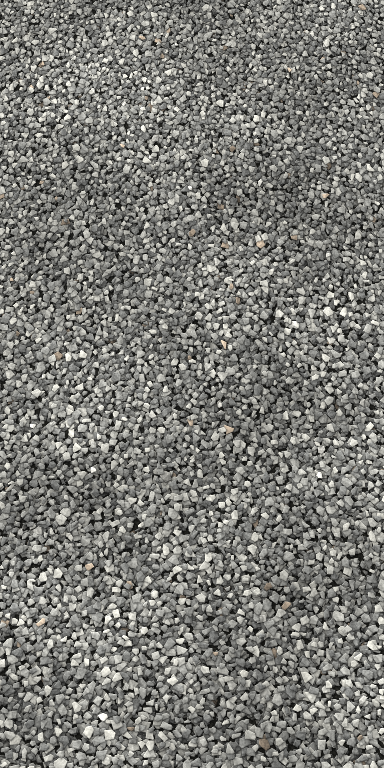
Reproduce this texture procedurally as a Shadertoy shader.

```glsl
const float HORIZON = 4.8;         // height where stones would vanish, in canvas widths
const float STONES_ACROSS = 47.0;  // grid cells per canvas width at mid height
const int LAYERS = 5;
const int SIDES = 5;
const float JITTER = 0.84;
const vec2 LONG_RADIUS = vec2(0.36, 0.68);   // range, in cells
const vec2 ROUNDNESS = vec2(0.40, 0.82);     // short radius / long radius
const vec2 TONE = vec2(0.47, 0.85);          // darkest and palest common stone
const float DEEP_SHADE = 0.70;               // brightness of the lowest layer
const float FACET_CONTRAST = 0.055;
const float BEVEL_CONTRAST = 0.15;
const float GRAIN_CONTRAST = 0.12;
const float PATCH_CONTRAST = 0.22;
const float SHADOW_STRENGTH = 0.60;
const float SHADOW_FALLOFF = 10.0;
const float RARE_SHARE = 0.014;
const vec2 LIGHT = vec2(-0.45, 0.89);
const vec3 GAP_COLOR = vec3(0.15, 0.15, 0.135);
const vec3 STONE_TINT = vec3(1.005, 1.005, 0.97);
const vec3 TAN_TINT = vec3(1.08, 0.98, 0.86);
const vec3 WHITE_TINT = vec3(1.26, 1.25, 1.20);
const float TAU = 6.2831853;

// Integer hash to three values in 0..1
vec3 hash3(vec2 cell, int salt) {
    uvec3 v = uvec3(ivec3(ivec2(cell), salt)) * 1664525u + 1013904223u;
    v.x += v.y * v.z; v.y += v.z * v.x; v.z += v.x * v.y;
    v ^= v >> 16u;
    v.x += v.y * v.z; v.y += v.z * v.x; v.z += v.x * v.y;
    return vec3(v >> 8u) / 16777216.0;
}

vec2 direction(float angle) { return vec2(cos(angle), sin(angle)); }

float cornerSlope(vec2 cell, vec2 corner, vec2 f) {
    return dot(direction(TAU * hash3(cell + corner, 900).x), f - corner);
}

float gradientNoise(vec2 p) {
    vec2 cell = floor(p), f = p - cell;
    vec2 w = f * f * f * (f * (f * 6.0 - 15.0) + 10.0);
    float low = mix(cornerSlope(cell, vec2(0, 0), f), cornerSlope(cell, vec2(1, 0), f), w.x);
    float high = mix(cornerSlope(cell, vec2(0, 1), f), cornerSlope(cell, vec2(1, 1), f), w.x);
    return mix(low, high, w.y);
}

// Irregular convex chip: xy is the normal of the nearest side, z the distance
vec3 chip(vec2 q, vec2 radii, vec2 cell, int salt) {
    vec3 nearest = vec3(0, 0, -10);
    for (int i = 0; i < SIDES; i++) {
        vec3 rnd = hash3(cell, salt + 10 + i);
        vec2 normal = direction(TAU * (float(i) + 0.75 * rnd.x) / float(SIDES));
        float d = dot(q, normal) - length(normal * radii) * mix(0.68, 1.05, rnd.y);
        if (d > nearest.z) nearest = vec3(normal, d);
    }
    // Blunt the long tips
    float tip = length(q) - 1.12 * radii.x;
    return tip > nearest.z ? vec3(normalize(q), tip) : nearest;
}

vec3 stoneColor(vec3 rnd, float tone) {
    vec3 tint = STONE_TINT + vec3(0.02, 0.005, -0.025) * (rnd.y - 0.5);
    if (rnd.x < RARE_SHARE) tint = rnd.z < 0.5 ? TAN_TINT : WHITE_TINT;
    return tint * tone;
}

// Paints one layer of scattered stones over the colour below
vec3 paintLayer(vec3 color, vec2 p, float pixel, int layer, float grain) {
    int salt = layer * 40;
    float height = float(layer) / float(LAYERS - 1);
    float turn = 0.6 + 1.1 * float(layer);
    mat2 spin = mat2(cos(turn), sin(turn), -sin(turn), cos(turn));
    vec2 lp = spin * p + 17.3 * float(layer);
    vec2 light = spin * LIGHT;
    for (int k = 0; k < 9; k++) {
        vec2 cell = floor(lp) + vec2(k % 3, k / 3) - 1.0;
        vec3 place = hash3(cell, salt), shape = hash3(cell, salt + 1), look = hash3(cell, salt + 2);
        vec2 q = lp - cell - 0.5 - JITTER * (place.xy - 0.5);
        if (dot(q, q) > 1.0) continue;

        // Turn into the stone's own axes
        vec2 axis = direction(TAU * place.z);
        mat2 toLocal = mat2(axis.x, -axis.y, axis.y, axis.x);
        q = toLocal * q;
        vec2 localLight = toLocal * light;
        float longRadius = mix(LONG_RADIUS.x, LONG_RADIUS.y, shape.x * shape.x);
        vec2 radii = longRadius * vec2(1.0, mix(ROUNDNESS.x, ROUNDNESS.y, shape.y));
        vec3 side = chip(q, radii, cell, salt);

        // Contact shadow, stronger on the side away from the light
        float away = 0.6 - 0.4 * dot(normalize(q + 1e-4), localLight);
        color *= 1.0 - SHADOW_STRENGTH * away * exp(-SHADOW_FALLOFF * max(side.z, 0.0));

        // Broken faces and bevelled rim
        vec2 crease = direction(TAU * shape.z);
        float face = smoothstep(-pixel, pixel, dot(q, crease) - 0.2 * (look.z - 0.5));
        float rim = smoothstep(-0.14, -0.02, side.z);
        float tone = mix(TONE.x, TONE.y, look.y) * mix(DEEP_SHADE, 1.03, height);
        tone += FACET_CONTRAST * (2.0 * face - 1.0) * sign(dot(crease, localLight));
        tone += BEVEL_CONTRAST * rim * (dot(side.xy, localLight) - 0.1);
        tone += GRAIN_CONTRAST * grain;
        float cover = 1.0 - smoothstep(-0.5 * pixel, 0.5 * pixel, side.z);
        color = mix(color, stoneColor(look, tone), cover);
    }
    return color;
}

void mainImage(out vec4 fragColor, in vec2 fragCoord) {
    // Receding ground: stones shrink upward but keep their proportions
    vec2 uv = fragCoord / iResolution.x;
    float depth = HORIZON - uv.y;
    float density = STONES_ACROSS * (HORIZON - 1.0);
    vec2 ground = density * vec2((uv.x - 0.5) / depth, -log(depth));
    float pixel = density / (depth * iResolution.x);

    float grain = gradientNoise(ground * 4.0) + 0.6 * gradientNoise(ground * 9.0 + 31.0);
    vec3 color = GAP_COLOR * (1.0 + 0.6 * grain);
    for (int layer = 0; layer < LAYERS; layer++)
        color = paintLayer(color, ground, pixel, layer, grain);

    // Broad lighter and darker drifts
    float drift = gradientNoise(uv * vec2(2.2, 3.2) + 5.0) + 0.6 * gradientNoise(uv * 7.0 + 12.0);
    color *= 1.0 + PATCH_CONTRAST * drift;
    fragColor = vec4(clamp(color, 0.0, 1.0), 1.0);
}
```
